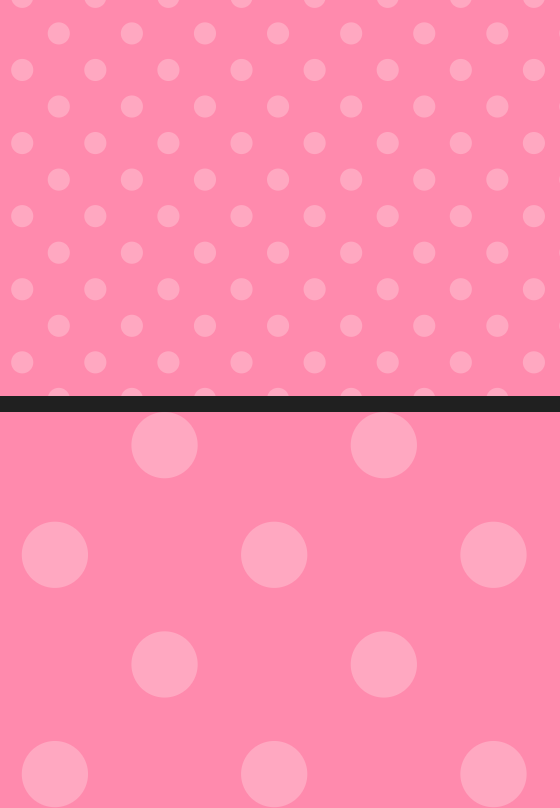
Top, the full canvas; bottom, a detail of the centre.
Give the GLSL for this pattern, as a Shadertoy shader.

```glsl
// Staggered pale pink polka dots on a flat pink ground.

// Distance from p to the nearest point of the unit square lattice.
float latticeDistance(vec2 p) {
    return length(fract(p + 0.5) - 0.5);
}

void mainImage(out vec4 fragColor, in vec2 fragCoord) {
    // Cell units, measured from the upper left corner.
    float cellsAcross = 7.661;
    float pixel = cellsAcross / iResolution.x;
    vec2 p = vec2(fragCoord.x, iResolution.y - fragCoord.y) * pixel;
    p -= vec2(0.304, 0.957);

    // Two lattices, half a cell apart, make the staggered rows.
    float centerDistance = min(latticeDistance(p), latticeDistance(p + 0.5));
    float dotMask = clamp(0.5 - (centerDistance - 0.151) / pixel, 0.0, 1.0);

    vec3 ground = vec3(1.0, 0.541, 0.678);
    vec3 paleDot = vec3(1.0, 0.659, 0.757);
    fragColor = vec4(mix(ground, paleDot, dotMask), 1.0);
}
```
